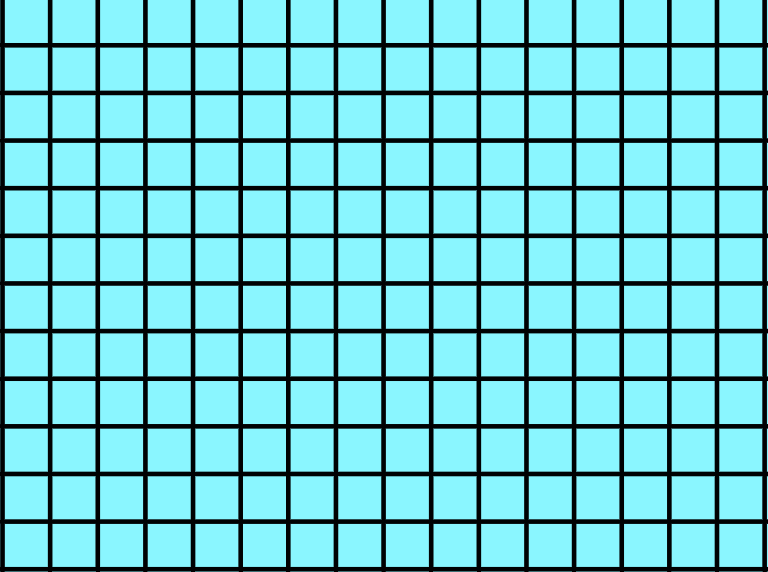
A Shadertoy shader for this pattern:

```glsl
// A flat cyan sheet ruled with an even grid of black lines, in square cells.
// The plane is scaled to cell units, folded to the nearest line on each axis,
// and the line edges are smoothed over the width of one pixel.

// Coverage of the nearest vertical (x) and horizontal (y) grid line.
vec2 lineCoverage(vec2 cell, float lineWidth, float pixelSize) {
    vec2 distanceToLine = abs(fract(cell + 0.5) - 0.5);
    return clamp((0.5 * lineWidth - distanceToLine) / pixelSize + 0.5, 0.0, 1.0);
}

void mainImage(out vec4 fragColor, in vec2 fragCoord) {
    // Cell units: just over sixteen cells span the canvas width.
    float pixelSize = 16.124 / iResolution.x;
    vec2 cell = fragCoord * pixelSize - vec2(0.053, 0.058);

    // Union of both line directions.
    vec2 coverage = lineCoverage(cell, 0.097, pixelSize);
    float ink = max(coverage.x, coverage.y);

    vec3 sheetColor = vec3(0.54, 0.965, 1.0);
    vec3 lineColor = vec3(0.0, 0.008, 0.012);
    fragColor = vec4(mix(sheetColor, lineColor, ink), 1.0);
}
```
